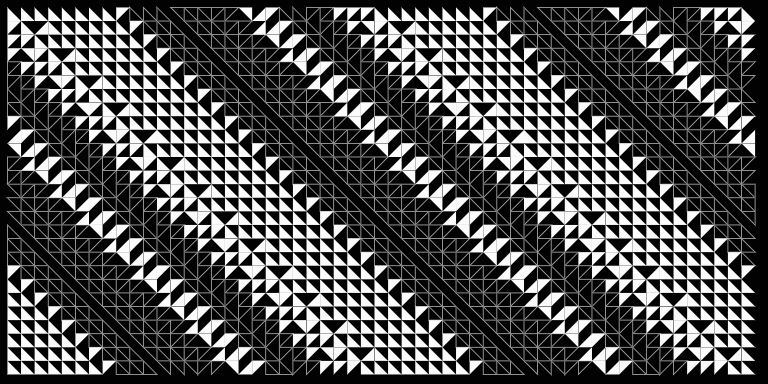
Write a Shadertoy shader that draws this pattern.

```glsl
// Diagonal bands of right triangles on a square grid inside a black margin.
// Each cell holds one triangle; its column minus row, taken modulo a period,
// decides its corner and whether it is filled or drawn as a thin outline.

const vec2  GRID         = vec2(55.0, 27.0);   // columns, rows
const float CELL         = 0.0354;             // cell side, in canvas heights
const float MARGIN       = 0.0194;             // left and top border
const float PERIOD       = 27.0;               // cells between equal bands
const float BAND_SHIFT   = 3.0;                // start of the wide band
const float WIDE_BAND    = 12.0;               // cells across the wide band
const float NARROW_START = 20.0;
const float NARROW_BAND  = 3.0;
const float LINE_HALF    = 0.00105;            // half line width, in heights
const vec3  BACKGROUND   = vec3(0.008);
const vec3  FILL_COLOR   = vec3(0.985);
const vec3  LINE_COLOR   = vec3(0.70);

// 1 when the whole number n lies in [first, first + count)
float inBand(float n, float first, float count) {
    return step(first - 0.5, n) * step(n, first + count - 0.5);
}

// Position of a cell across the repeating diagonal bands
float bandIndex(vec2 cell) {
    return mod(cell.x - cell.y + BAND_SHIFT, PERIOD);
}

// Corner of the right angle: x is 1 at the right, y is 1 at the bottom
vec2 cornerOf(float band, float oddRow) {
    float right = inBand(band, 15.0, 3.0) + inBand(band, 20.0, 2.0)
                + oddRow * (inBand(band, 1.0, 1.0) + inBand(band, 4.0, 1.0));
    float bottom = inBand(band, 3.0, 8.0) + inBand(band, 12.0, 3.0)
                 + inBand(band, 21.0, 1.0) + inBand(band, 23.0, 2.0)
                 + oddRow * inBand(band, 20.0, 1.0);
    return vec2(right, bottom);
}

// Signed distance to a unit right triangle with the given corner
float triangleDistance(vec2 p, vec2 corner) {
    vec2 q = mix(p, 1.0 - p, corner);
    return max(max(-q.x, -q.y), (q.x + q.y - 1.0) * 0.70711);
}

// Share of a pixel covered by a stroke, also when thinner than the pixel
float strokeCoverage(float dist, float halfWidth, float pixel) {
    float a = abs(dist);
    return clamp((a + halfWidth) / pixel + 0.5, 0.0, 1.0)
         - clamp((a - halfWidth) / pixel + 0.5, 0.0, 1.0);
}

void mainImage(out vec4 fragColor, in vec2 fragCoord) {
    vec2 uv = fragCoord / iResolution.y;
    vec2 p = vec2(uv.x - MARGIN, 1.0 - MARGIN - uv.y) / CELL;   // y runs down
    float pixel = 1.0 / (iResolution.y * CELL);
    vec2 home = floor(p);
    float fill = 0.0;
    float stroke = 0.0;

    // Neighbours are included so shared edges stay smooth
    for (int j = -1; j <= 1; j++) {
        for (int i = -1; i <= 1; i++) {
            vec2 cell = home + vec2(float(i), float(j));
            if (any(lessThan(cell, vec2(0.0))) ||
                any(greaterThanEqual(cell, GRID))) continue;
            float band = bandIndex(cell);
            float dist = triangleDistance(p - cell,
                                          cornerOf(band, mod(cell.y, 2.0)));
            float filled = inBand(band, 0.0, WIDE_BAND)
                         + inBand(band, NARROW_START, NARROW_BAND);
            float area = clamp(0.5 - dist / pixel, 0.0, 1.0);
            float line = strokeCoverage(dist, LINE_HALF / CELL, pixel);
            fill = max(fill, area * filled);
            stroke = max(stroke, line * (1.0 - filled));
        }
    }

    vec3 color = mix(BACKGROUND, LINE_COLOR, stroke);
    color = mix(color, FILL_COLOR, fill);
    fragColor = vec4(color, 1.0);
}
```
